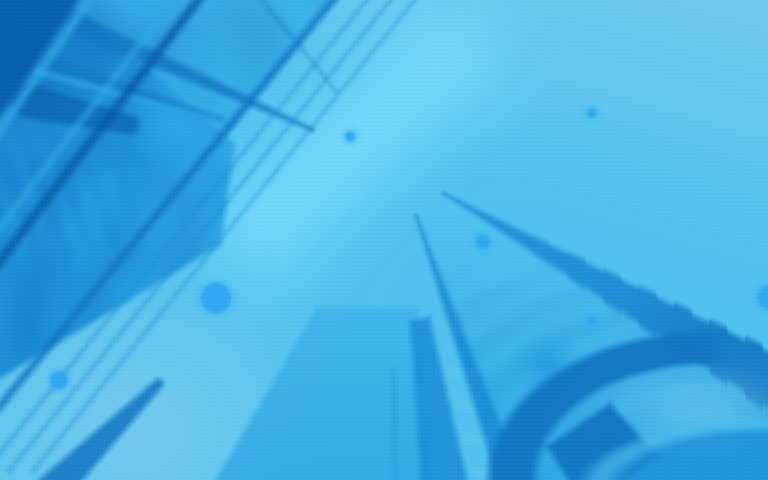
Give the GLSL for this background, as a Shadertoy shader.

```glsl
#define SKY vec3(0.31, 0.76, 0.93)
#define PALE vec3(0.46, 0.79, 0.93)
#define BEAM vec3(0.46, 0.85, 0.98)
#define GLASS vec3(0.19, 0.66, 0.89)
#define BODY vec3(0.10, 0.55, 0.84)
#define STEEL vec3(0.07, 0.46, 0.76)
#define DEEP vec3(0.03, 0.35, 0.64)
#define DOT vec3(0.17, 0.65, 0.95)
#define BLUR 0.011
#define MESH_COUNT 120.0
#define MESH_DEPTH 0.012

vec2 hashGradient(vec2 cell) {
    float a = 6.2832 * fract(sin(dot(cell, vec2(127.1, 311.7))) * 4375.85);
    return vec2(cos(a), sin(a));
}

float gradientNoise(vec2 p) {
    vec2 i = floor(p), f = fract(p), u = f * f * (3.0 - 2.0 * f);
    vec2 e = vec2(0.0, 1.0);
    float low = mix(dot(hashGradient(i), f), dot(hashGradient(i + e.yx), f - e.yx), u.x);
    float high = mix(dot(hashGradient(i + e), f - e), dot(hashGradient(i + e.yy), f - e.yy), u.x);
    return mix(low, high, u.y);
}

float fill(float d) { return 1.0 - smoothstep(-BLUR, BLUR, d); }

float glow(vec2 v) { return exp(-dot(v, v)); }

// Tapered bar with half widths wa and wb
float bar(vec2 p, vec2 a, vec2 b, float wa, float wb) {
    vec2 d = b - a;
    float t = clamp(dot(p - a, d) / dot(d, d), 0.0, 1.0);
    return fill(length(p - a - d * t) - mix(wa, wb, t));
}

float edge(vec2 p, vec2 a, vec2 b) {
    vec2 d = normalize(b - a);
    return dot(p - a, vec2(-d.y, d.x));
}

// Convex quad, corners clockwise
float quad(vec2 p, vec2 a, vec2 b, vec2 c, vec2 d) {
    return fill(max(max(edge(p, a, b), edge(p, b, c)), max(edge(p, c, d), edge(p, d, a))));
}

float ellipse(vec2 p, vec2 center, vec2 radius) {
    return (length((p - center) / radius) - 1.0) * radius.y;
}

vec3 sky(vec2 p) {
    vec3 c = mix(SKY, PALE, 0.9 * smoothstep(0.5, 1.25, p.y + 0.3 * (p.x - 1.0)));
    c = mix(c, PALE, 0.9 * glow((p - vec2(0.28, 0.10)) / vec2(0.35, 0.30)));
    vec2 axis = vec2(0.36, 0.335), q = p - vec2(0.56, 0.54);
    float t = clamp(dot(q, axis) / dot(axis, axis), 0.0, 1.0);
    return mix(c, BEAM, 0.9 * glow((q - axis * t) / 0.13));
}

vec3 leftTower(vec3 c, vec2 p) {
    float glass = quad(p, vec2(-0.1, 1.2), vec2(0.85, 1.2), vec2(0.44, 0.68), vec2(0.0, 0.6));
    float body = quad(p, vec2(-0.2, 0.09), vec2(-0.1, 1.2), vec2(0.49, 0.70), vec2(0.46, 0.49));
    c = mix(c, GLASS, 0.85 * glass);
    c = mix(c, mix(BODY, GLASS, smoothstep(0.1, 0.5, p.x) * 0.7), 0.93 * body);
    float mottling = gradientNoise(p * vec2(9.0, 6.0));
    c += 0.10 * mottling * max(glass, body) * vec3(0.5, 0.9, 0.7);
    // Window ribs
    float ribs = 0.5 + 0.5 * sin(110.0 * (p.x + 0.35 * p.y));
    c = mix(c, STEEL, 0.3 * ribs * body * glow((p - vec2(0.08, 0.58)) / vec2(0.15, 0.10)));
    // Shaded interior and cross beams
    c = mix(c, STEEL, 0.8 * glow((p - vec2(0.02, 0.88)) / vec2(0.22, 0.17)));
    c = mix(c, DEEP, 0.6 * bar(p, vec2(0.06, 0.79), vec2(0.27, 0.74), 0.035, 0.02));
    c = mix(c, STEEL, 0.8 * bar(p, vec2(0.16, 0.95), vec2(0.65, 0.73), 0.022, 0.003));
    c = mix(c, STEEL, 0.6 * bar(p, vec2(0.10, 0.87), vec2(0.46, 0.75), 0.016, 0.006));
    c = mix(c, GLASS, 0.75 * bar(p, vec2(0.08, 0.85), vec2(0.48, 0.74), 0.007, 0.004));
    c = mix(c, GLASS, 0.6 * bar(p, vec2(0.25, 1.02), vec2(0.50, 0.83), 0.009, 0.004));
    c = mix(c, STEEL, 0.35 * bar(p, vec2(0.53, 1.02), vec2(0.70, 0.81), 0.006, 0.003));
    // Long diagonal mullions
    c = mix(c, DEEP, 0.8 * quad(p, vec2(-0.1, 0.65), vec2(-0.1, 1.1), vec2(0.23, 1.1), vec2(0.0, 0.76)));
    c = mix(c, GLASS, 0.75 * bar(p, vec2(0.20, 1.02), vec2(-0.02, 0.70), 0.009, 0.009));
    c = mix(c, DEEP, 0.75 * bar(p, vec2(0.42, 1.01), vec2(-0.02, 0.43), 0.010, 0.010));
    c = mix(c, GLASS, 0.6 * bar(p, vec2(0.37, 1.01), vec2(-0.02, 0.50), 0.008, 0.008));
    c = mix(c, STEEL, 0.8 * bar(p, vec2(0.71, 1.02), vec2(-0.02, 0.13), 0.008, 0.008));
    for (int i = 0; i < 3; i++) {
        float shift = 0.05 * float(i);
        c = mix(c, BODY, (0.45 - 3.0 * shift * shift) * bar(p, vec2(0.78 + shift, 1.02), vec2(-0.03 + shift, 0.02), 0.003, 0.004));
    }
    return mix(c, STEEL, 0.85 * bar(p, vec2(0.33, 0.20), vec2(0.11, -0.02), 0.010, 0.035));
}

vec3 centerTower(vec3 c, vec2 p) {
    vec3 wall = mix(GLASS, SKY, 0.4 * smoothstep(0.0, 0.4, p.y));
    c = mix(c, wall, 0.85 * quad(p, vec2(0.42, -0.05), vec2(0.66, 0.36), vec2(0.87, 0.36), vec2(0.90, -0.05)));
    c = mix(c, BODY, 0.4 * bar(p, vec2(0.82, 0.23), vec2(0.825, -0.02), 0.002, 0.006));
    return c;
}

vec3 rightTower(vec3 c, vec2 p) {
    float face = quad(p, vec2(0.865, 0.55), vec2(0.93, 0.594), vec2(2.0, 0.0), vec2(1.07, -0.05));
    c = mix(c, mix(GLASS, SKY, smoothstep(0.05, 0.6, p.y)), 0.85 * face);
    float rings = sin(95.0 * ellipse(p, vec2(1.48, 0.0), vec2(0.41, 0.28)));
    c = mix(c, BODY, 0.16 * (0.5 + 0.5 * rings) * face * smoothstep(0.5, 0.3, p.y));
    // Narrow front columns with ledges
    c = mix(c, BODY, 0.85 * quad(p, vec2(0.88, -0.05), vec2(0.855, 0.33), vec2(0.895, 0.34), vec2(0.985, -0.05)));
    float ledges = smoothstep(0.1, 0.7, sin(95.0 * (p.y + 0.2 * p.x)));
    c = mix(c, PALE, 0.3 * ledges * bar(p, vec2(0.93, 0.27), vec2(1.01, 0.0), 0.01, 0.022));
    c = mix(c, BODY, 0.9 * bar(p, vec2(0.867, 0.55), vec2(1.07, -0.02), 0.001, 0.027));
    // Notched spine
    float notch = 0.009 * smoothstep(-0.3, 0.3, sin(85.0 * p.x)) * smoothstep(1.05, 1.2, p.x);
    c = mix(c, mix(BODY, STEEL, smoothstep(1.2, 1.6, p.x)), 0.9 * bar(p, vec2(0.925, 0.597), vec2(1.62, 0.20), 0.001, 0.052 + notch));
    // Curved canopy
    float hoop = ellipse(p, vec2(1.479, 0.0), vec2(0.4125, 0.275));
    c = mix(c, PALE, 0.55 * fill(hoop) * glow((p - vec2(1.45, 0.15)) / vec2(0.16, 0.07)));
    c = mix(c, BODY, 0.5 * glow((p - vec2(1.14, 0.24)) / 0.045));
    c = mix(c, STEEL, 0.95 * fill(abs(hoop) - 0.033) * smoothstep(1.56, 1.45, p.x));
    c = mix(c, STEEL, 0.95 * quad(p, vec2(1.14, 0.07), vec2(1.27, 0.16), vec2(1.37, 0.05), vec2(1.22, -0.06)));
    float inner = ellipse(p, vec2(1.6, -0.03), vec2(0.36, 0.145));
    c = mix(c, BODY, 0.7 * fill(inner));
    return mix(c, SKY, 0.6 * fill(abs(inner) - 0.012));
}

void mainImage(out vec4 fragColor, in vec2 fragCoord) {
    vec2 p = fragCoord / iResolution.y;
    p.x *= 1.6 * iResolution.y / iResolution.x;
    vec3 c = rightTower(centerTower(leftTower(sky(p), p), p), p);
    // Floating dots: position and radius
    vec3 dots[7] = vec3[7](vec3(0.73, 0.715, 0.010), vec3(1.233, 0.765, 0.009), vec3(1.006, 0.496, 0.014),
        vec3(0.45, 0.379, 0.031), vec3(0.123, 0.208, 0.018), vec3(1.233, 0.331, 0.008), vec3(1.603, 0.38, 0.024));
    for (int i = 0; i < 7; i++) {
        float d = length(p - dots[i].xy) - dots[i].z;
        c = mix(c, DOT, 0.3 * fill(d - 0.008));
        c = mix(c, DOT, 0.85 * smoothstep(0.005, -0.005, d));
    }
    // Fine mesh
    vec2 mesh = cos(6.2832 * p * MESH_COUNT);
    c += MESH_DEPTH * 0.5 * (mesh.x + mesh.y);
    fragColor = vec4(clamp(c, 0.0, 1.0), 1.0);
}
```
